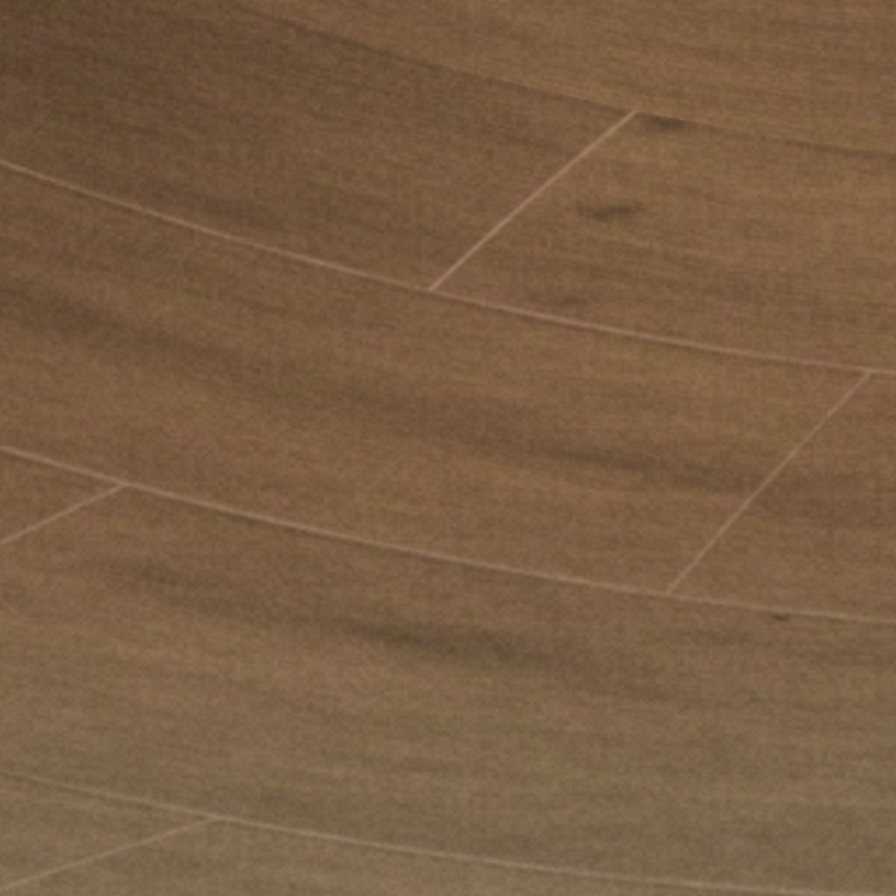
Write a WebGL 1 fragment shader that draws this texture.

```glsl
precision highp float;
// Wood-look floor planks seen at an angle, with thin pale joints between rows.
// Each row line is a parabola in x; solving for the row coordinate v gives a
// bent plank space, in which the grain, streaks and cross joints are drawn.
uniform vec2 u_resolution;

float hash(vec2 p) {
  return fract(sin(dot(p, vec2(127.1, 311.7))) * 43758.5453);
}

float noise(vec2 p) {
  vec2 i = floor(p), f = fract(p);
  f = f * f * (3.0 - 2.0 * f);
  return mix(mix(hash(i), hash(i + vec2(1.0, 0.0)), f.x),
             mix(hash(i + vec2(0.0, 1.0)), hash(i + 1.0), f.x), f.y);
}

float fbm(vec2 p) {
  float sum = 0.0, amp = 0.5;
  for (int i = 0; i < 4; i++) {
    sum += amp * noise(p);
    p = p * 2.03 + 17.3;
    amp *= 0.5;
  }
  return sum;
}

// Cross joint of a row: x where it starts, and its shift in x per row
vec2 joint(float row) {
  if (row < -0.5) return vec2(2.0, -0.2);
  if (row < 0.5) return vec2(0.71, -0.23);
  if (row < 1.5) return vec2(0.974, -0.23);
  if (row < 2.5) return vec2(0.143, -0.46);
  return vec2(0.247, -0.71);
}

// Blurred line profile
float softLine(float dist, float width) {
  return exp(-dist * dist / (width * width));
}

void main() {
  vec2 uv = gl_FragCoord.xy / u_resolution;
  float x = uv.x, y = 1.0 - uv.y;

  // Row coordinate: y = c + b v + a v^2, solved for v
  float a = 0.020 - 0.004 * x * x;
  float b = 0.259 - 0.06 * x + 0.03 * x * x;
  float c = -0.099 + 0.42 * x - 0.15 * x * x;
  float rowHeight = sqrt(max(b * b - 4.0 * a * (c - y), 0.001));
  float v = (rowHeight - b) / (2.0 * a);
  float slope = 0.42 - 0.3 * x + v * (0.06 * x - 0.06) - 0.008 * x * v * v;
  float row = floor(v);

  // Distances to the nearest row line and to the cross joint
  float line = floor(v + 0.5);
  float rowDist = (v - line) * rowHeight / sqrt(1.0 + slope * slope);
  vec2 cut = joint(row);
  float side = x - cut.x - cut.y * (v - row);
  vec2 grad = vec2(1.0 + cut.y * slope / rowHeight, -cut.y / rowHeight);
  float cutDist = side / length(grad);
  float plank = row * 2.0 + step(0.0, side);

  // Base colour: warm at the top, greyer below, dim in the upper left corner
  vec3 color = mix(vec3(0.486, 0.365, 0.257), vec3(0.482, 0.402, 0.302),
                   smoothstep(0.45, 1.05, y));
  color *= mix(0.84, 1.015, smoothstep(0.0, 0.75, length(vec2(x, y))));
  if (row == 0.0 && side < 0.0) color *= 0.955;

  // Grain runs a little flatter than the rows and differs on every plank
  vec2 shift = vec2(plank * 7.3, plank * 3.1);
  float bend = 0.02 * noise(vec2(x * 3.0, v * 2.0) + shift);
  vec2 wood = vec2(x, 0.3 * v + 0.05 * x + bend);
  float broad = fbm(wood * vec2(2.2, 18.0) + shift) - 0.47;
  float fine = fbm(wood * vec2(8.0, 75.0) + shift) - 0.47;
  float hair = noise(wood * vec2(40.0, 210.0) + shift) - 0.5;
  color *= 1.0 + 0.17 * broad + 0.16 * fine + 0.05 * hair;

  // Dark heartwood streaks through the two middle rows
  float wobble = 0.15 * (fbm(vec2(x * 5.0, v * 4.0)) - 0.47);
  float heart = softLine(v - 1.5 + wobble, 0.08) * (1.0 - 0.5 * x);
  float lower = softLine(v - 2.3 + wobble, 0.07);
  heart += lower * smoothstep(0.04, 0.2, x) * (1.0 - smoothstep(0.5, 0.85, x));
  color *= 1.0 - 0.12 * heart * (0.5 + noise(wood * vec2(9.0, 50.0)));

  // Smudged knots along the upper right plank, and one small fleck
  for (int i = 0; i < 3; i++) {
    float n = float(i);
    vec2 d = vec2(x, y) - vec2(0.74 - 0.055 * n, 0.14 + 0.095 * n);
    d.y += (0.25 - 0.2 * n) * d.x + 0.022 * (fbm(uv * 30.0) - 0.5);
    float knot = exp(-dot(d, d * vec2(700.0, 12000.0)));
    color *= 1.0 - 0.2 * knot * step(0.0, side) * (0.4 + noise(uv * 55.0));
  }
  vec2 fleck = (vec2(x, y) - vec2(0.87, 0.69)) * mat2(1.0, 0.2, -0.2, 1.0);
  color *= 1.0 - 0.3 * exp(-dot(fleck, fleck * vec2(12000.0, 80000.0)));

  // Pale grout over a faint shadow; the top row line is nearly closed
  float worn = 0.65 + 0.5 * noise(vec2(x * 14.0, line * 5.0));
  float open = line < 0.5 ? 0.1 : 0.55;
  if (line > 2.5) open *= smoothstep(-0.15, 0.25, x);
  color *= 1.0 - 0.07 * softLine(rowDist - 0.006, 0.004);
  vec3 grout = mix(vec3(0.62, 0.485, 0.385), vec3(0.60, 0.51, 0.42), y * y);
  color = mix(color, grout, softLine(rowDist, 0.003 + 0.001 * y) * open * worn);
  float cutOpen = row == 0.0 ? 0.85 : 0.55;
  color = mix(color, grout, softLine(cutDist, 0.0034) * cutOpen);

  // Fine mottling in brightness, with blocky patches of rose and olive tint
  float mottle = noise(uv * 150.0) + noise(uv * 256.0 + 9.0) - 1.0;
  float tint = noise(uv * 64.0 + 31.0) + noise(uv * 32.0) - 1.0;
  color += 0.036 * mottle + 0.013 * tint * vec3(0.6, -0.4, 0.9);
  gl_FragColor = vec4(color, 1.0);
}
```
